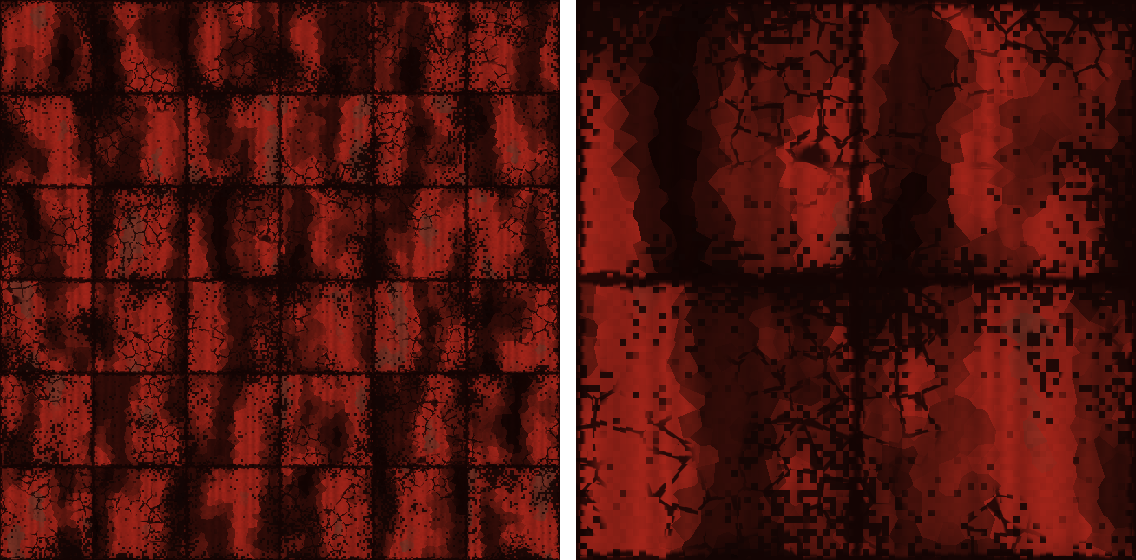
Left: the whole. Right: its middle third, enlarged.
Write a WebGL 2 fragment shader that draws this texture.

```glsl
#version 300 es
precision highp float;
uniform vec2 u_resolution;
out vec4 fragColor;

vec2 hash2(vec2 p) {
  vec3 q = fract(p.xyx * vec3(0.1031, 0.1030, 0.0973));
  q += dot(q, q.yzx + 33.33);
  return fract((q.xx + q.yz) * q.zy);
}

// Cellular noise: xy = nearest seed, z = gap between the two nearest distances
vec3 cells(vec2 p) {
  vec2 nearest = p;
  float d1 = 9.0, d2 = 9.0;
  for (int y = -1; y <= 1; y++)
    for (int x = -1; x <= 1; x++) {
      vec2 cell = floor(p) + vec2(x, y);
      vec2 seed = cell + hash2(cell);
      float d = distance(p, seed);
      if (d < d1) { d2 = d1; d1 = d; nearest = seed; }
      else d2 = min(d2, d);
    }
  return vec3(nearest, d2 - d1);
}

// Layered, rotated sines, roughly -1 to 1
float layers(vec2 p) {
  float sum = 0.0, amp = 0.5;
  for (int i = 0; i < 4; i++) {
    p = mat2(0.8, 0.6, -0.6, 0.8) * p * 1.7 + 3.1;
    sum += amp * sin(p.x + 1.5 * sin(p.y));
    amp *= 0.65;
  }
  return sum;
}

// Vertical paint streaks, different in each tile
float streaks(vec2 p, vec2 seed) {
  float wide = sin(p.x * 7.0 + seed.x * 40.0 + 0.7 * sin(p.y * 3.0 + seed.y * 20.0));
  float thin = sin(p.x * 15.0 + seed.y * 60.0 + 0.8 * sin(p.y * 5.0 + seed.x * 30.0));
  return 0.58 + 0.25 * wide + 0.14 * thin + 0.22 * layers(p * 2.2 + seed * 50.0)
       + 0.3 * (seed.x - 0.5);
}

vec3 paint(float tone) {
  vec3 c = mix(vec3(0.08, 0.015, 0.01), vec3(0.19, 0.045, 0.03), smoothstep(0.08, 0.2, tone));
  c = mix(c, vec3(0.38, 0.09, 0.06), smoothstep(0.36, 0.47, tone));
  c = mix(c, vec3(0.61, 0.135, 0.095), smoothstep(0.54, 0.64, tone));
  return mix(c, vec3(0.47, 0.19, 0.14), smoothstep(0.94, 1.04, tone));
}

void main() {
  vec2 uv = gl_FragCoord.xy / u_resolution;
  vec2 tile = floor(uv * 6.0);
  vec2 local = fract(uv * 6.0);
  vec2 seed = hash2(tile + 17.0);
  vec2 grain = hash2(floor(uv * 256.0) + 5.0);

  // Streaks with ragged, flaked edges
  vec2 flake = cells(uv * 84.0).xy / 14.0 - tile;
  float tone = streaks(mix(local, flake, 0.85), seed);
  vec3 color = paint(tone);
  color *= 0.95 + 0.07 * sin(uv.x * 330.0 + 2.0 * sin(uv.x * 97.0)) + 0.08 * (grain.y - 0.5);

  // Soft soot and speckles gathering along the seams
  vec2 inset = 0.5 - abs(local - 0.5);
  float seam = min(inset.x, inset.y);
  float dirt = layers(uv * 13.0 + 4.0);
  float soot = exp(-seam * 10.0) * (0.45 + 0.85 * dirt) + 0.35 * smoothstep(0.4, 1.0, dirt);
  soot = clamp(soot, 0.0, 0.85) + 0.012;
  color *= 1.0 - 0.45 * soot;
  float speck = smoothstep(-0.05, 0.05, soot - grain.x);
  color = mix(color, vec3(0.07, 0.02, 0.015), 0.88 * speck);

  // Broken hairline cracks
  float gap = cells((uv + (grain - 0.5) * 0.003) * 46.0).z;
  float crack = 1.0 - smoothstep(0.06, 0.13, gap);
  crack *= smoothstep(0.05, 0.35, layers(uv * 11.0 + 9.0)) * step(grain.y, 0.85);
  color = mix(color, vec3(0.08, 0.02, 0.015), 0.85 * crack);

  // Grainy dark joints between tiles
  float joint = 1.0 - smoothstep(0.012, 0.032, seam + (grain.x - 0.5) * 0.03);
  color = mix(color, vec3(0.075, 0.015, 0.012), 0.88 * joint);

  fragColor = vec4(color, 1.0);
}
```
